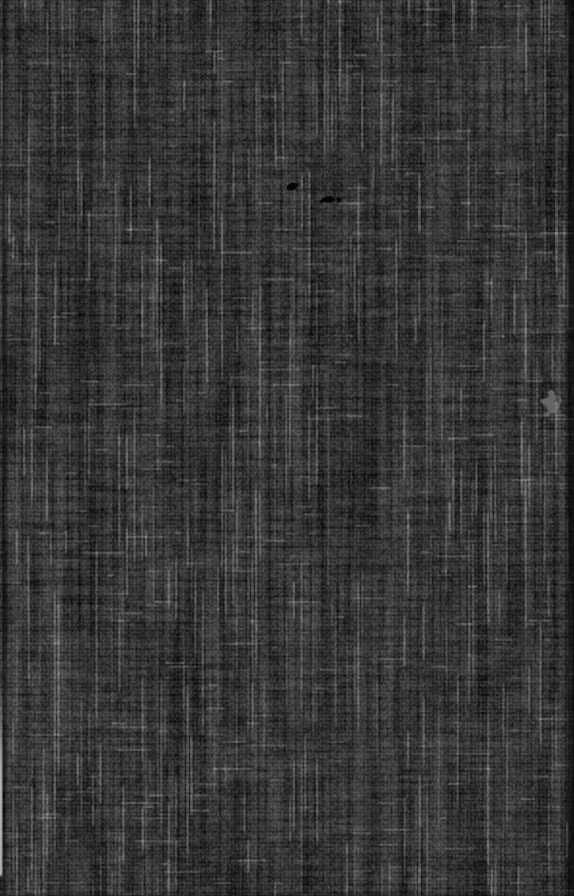
A Shadertoy shader for this texture:

```glsl
#define CLOTH_TONE 0.200
#define THREADS 236.0
#define WEAVE 0.019
#define WARP_VARIATION 0.12
#define WEFT_VARIATION 0.085
#define GRAIN 0.12
#define WARP_SLUB 0.13
#define WEFT_SLUB 0.10

float hash(vec2 p) {
    vec3 q = fract(vec3(p.xyx) * 0.1031);
    q += dot(q, q.yzx + 33.33);
    return fract((q.x + q.y) * q.z);
}

float noise(vec2 p) {
    vec2 i = floor(p), f = fract(p);
    f = f * f * (3.0 - 2.0 * f);
    return mix(mix(hash(i), hash(i + vec2(1, 0)), f.x),
               mix(hash(i + vec2(0, 1)), hash(i + vec2(1, 1)), f.x), f.y);
}

// Thick light yarn segments: p.x runs across the lanes, p.y along them
float slubs(vec2 p, float cellLength, float chance, float seed) {
    float lane = floor(p.x * THREADS);
    float along = p.y / cellLength + hash(vec2(lane, seed)) * 7.0;
    vec2 id = vec2(lane + seed * 17.0, floor(along));
    float halfLength = mix(0.12, 0.49, hash(id + 5.3));
    float ends = 1.0 - smoothstep(halfLength * 0.75, halfLength, abs(fract(along) - 0.5));
    float body = 1.0 - smoothstep(0.14, 0.5, abs(fract(p.x * THREADS) - 0.5));
    float strength = step(hash(id), chance) * mix(0.3, 1.2, hash(id + 9.7));
    return ends * body * strength;
}

// Soft-edged ellipse with a ragged outline
float blot(vec2 p, vec2 center, vec2 radius) {
    float d = length((p - center) / radius) + 0.9 * (noise(p * 190.0) - 0.5);
    return 1.0 - smoothstep(0.75, 1.15, d);
}

float cloth(vec2 p) {
    // Nearly straight thread grid with faint wander
    vec2 w = p + 0.0012 * (vec2(noise(p * vec2(30, 4)), noise(p.yx * vec2(30, 9) + 40.0)) - 0.5);
    vec2 thread = w * THREADS;
    vec2 ridge = cos(6.28318 * thread);
    float tone = CLOTH_TONE - WEAVE * (ridge.x + ridge.y - 0.5 * ridge.x * ridge.y);

    // Uneven dye along single threads and bundles of threads
    tone += WARP_VARIATION * (noise(vec2(thread.x, p.y * 9.0)) - 0.5);
    tone += WEFT_VARIATION * (noise(vec2(p.x * 26.0, thread.y) + 70.0) - 0.5);
    tone += 0.045 * (noise(vec2(p.x * 60.0, p.y * 3.0) + 23.0) - 0.5);
    tone += 0.015 * (noise(p * 5.0 + 11.0) - 0.5);
    tone += GRAIN * (noise(p * 460.0) - 0.5);

    // Long warp slubs, short weft slubs
    float warp = slubs(w, 0.24, 0.20, 1.0)
               + slubs(w, 0.11, 0.15, 2.0);
    float weft = slubs(w.yx, 0.055, 0.07, 3.0)
               + slubs(w.yx, 0.025, 0.05, 4.0);
    float wear = 0.65 + 0.7 * noise(p * 160.0 + 31.0);
    return tone + wear * (WARP_SLUB * min(warp, 1.2) + WEFT_SLUB * min(weft, 1.2));
}

void mainImage(out vec4 fragColor, in vec2 fragCoord) {
    vec2 p = fragCoord / iResolution.y;
    float width = iResolution.x / iResolution.y;
    float fromRight = width - p.x;
    float tone = cloth(p);

    // Board edges: dark groove on the left, ridge and shadow on the right
    tone *= 1.0 - 0.45 * (1.0 - smoothstep(0.001, 0.004, abs(p.x - 0.005)));
    tone += 0.05 * (1.0 - smoothstep(0.0, 0.003, abs(fromRight - 0.017)));
    tone *= mix(0.4, 1.0, smoothstep(0.005, 0.011, fromRight));
    tone *= mix(0.7, 1.0, smoothstep(0.0, 0.005, p.y));

    // Small damage: dark chips and a pale scuff
    float chips = max(blot(p, vec2(0.368, 0.777), vec2(0.010, 0.004)),
                      blot(p, vec2(0.327, 0.791), vec2(0.006, 0.004)));
    tone = mix(tone, 0.02, chips);
    tone = mix(tone, 0.5, 0.7 * blot(p, vec2(width - 0.026, 0.550), vec2(0.009, 0.013)));

    // Bright sliver beside the lower left corner
    float sliver = (1.0 - smoothstep(0.001, 0.004, p.x))
                 * smoothstep(0.02, 0.025, p.y) * (1.0 - smoothstep(0.12, 0.25, p.y));
    tone = mix(tone, 0.7, sliver);

    fragColor = vec4(vec3(clamp(tone, 0.0, 1.0)), 1.0);
}
```
